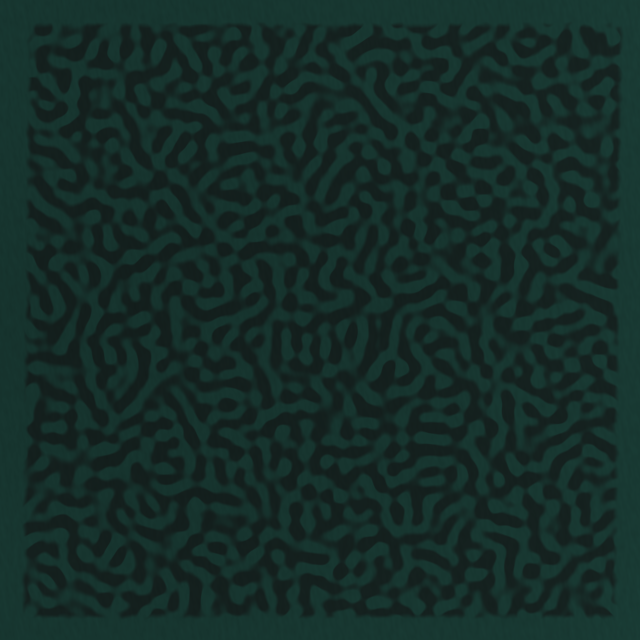
Reproduce this pattern procedurally as a WebGL 1 fragment shader.

```glsl
precision highp float;

uniform vec2 u_resolution;

const float TAU = 6.2831853;
const vec3 INK = vec3(0.080, 0.128, 0.119);
const vec3 PAPER = vec3(0.092, 0.215, 0.190);

vec2 hash2(vec2 p, float seed) {
  vec3 q = fract(vec3(p.xyx + seed * 17.3) * vec3(0.1031, 0.1030, 0.0973));
  q += dot(q, q.yzx + 33.33);
  return fract((q.xx + q.yz) * q.zy);
}

vec2 direction(float turn) {
  return vec2(cos(TAU * turn), sin(TAU * turn));
}

float cornerSlope(vec2 cell, vec2 offset, float seed) {
  return dot(direction(hash2(cell, seed).x), offset);
}

// Classic gradient noise, about -0.7 to 0.7
float gradientNoise(vec2 p, float seed) {
  vec2 i = floor(p);
  vec2 f = p - i;
  vec2 u = f * f * f * (f * (f * 6.0 - 15.0) + 10.0);
  vec2 e = vec2(1.0, 0.0);
  float low = mix(cornerSlope(i, f, seed), cornerSlope(i + e, f - e, seed), u.x);
  float high = mix(cornerSlope(i + e.yx, f - e.yx, seed),
                   cornerSlope(i + 1.0, f - 1.0, seed), u.x);
  return mix(low, high, u.y);
}

// Gradient noise with a wave along each random direction: one dominant width
float waveNoise(vec2 p, float cycles, float seed) {
  vec2 base = floor(p);
  float sum = 0.0;
  for (int y = -1; y <= 1; y++) {
    for (int x = -1; x <= 1; x++) {
      vec2 cell = base + vec2(float(x), float(y));
      vec2 d = p - cell - hash2(cell, seed);
      vec2 turnPhase = hash2(cell, seed + 5.0);
      float falloff = max(1.0 - dot(d, d), 0.0);
      float wave = cos(TAU * (cycles * dot(direction(turnPhase.x), d) + turnPhase.y));
      sum += falloff * falloff * wave;
    }
  }
  return sum;
}

// Winding ridges, 0 on ink and 1 on paper
float labyrinth(vec2 p, float cells, float cycles, float softness) {
  float n = waveNoise(p * cells, cycles, 1.0)
          + waveNoise(p * cells + 0.5, cycles, 2.0);
  return smoothstep(-softness, softness, n - 0.05);
}

// Soft rectangle, 1 inside
float panel(vec2 p, vec2 lower, vec2 upper, float blur) {
  vec2 inside = smoothstep(lower - blur, lower + blur, p)
              * (1.0 - smoothstep(upper - blur, upper + blur, p));
  return inside.x * inside.y;
}

// Fine, nearly upright fibres
float fibres(vec2 p) {
  vec2 q = vec2(p.x + 0.15 * p.y, p.y);
  return gradientNoise(q * vec2(150.0, 45.0), 3.0)
       + 0.6 * gradientNoise(q * vec2(230.0, 100.0), 4.0);
}

// Dim centre and left side, brighter right side
float lighting(vec2 p) {
  vec2 c = p - 0.5;
  return 0.955 + 0.09 * c.x + 0.16 * dot(c, c) + 0.03 * gradientNoise(p * 3.0, 6.0);
}

void main() {
  vec2 p = gl_FragCoord.xy / u_resolution;

  // Slightly skewed panel with a rough, soft rim
  vec2 skewed = p - vec2(0.010 * p.y, 0.0);
  vec2 rough = 0.004 * vec2(gradientNoise(p * 60.0, 7.0), gradientNoise(p * 60.0, 8.0));
  float inside = panel(skewed + rough, vec2(0.037, 0.037), vec2(0.960, 0.961), 0.005);

  // Ink lies only within the panel
  float paper = labyrinth(p, 22.0, 1.3, 0.6);
  vec3 color = mix(PAPER, INK, inside * (1.0 - paper));

  color *= lighting(p) * (1.0 + 0.06 * fibres(p));
  gl_FragColor = vec4(color, 1.0);
}
```
